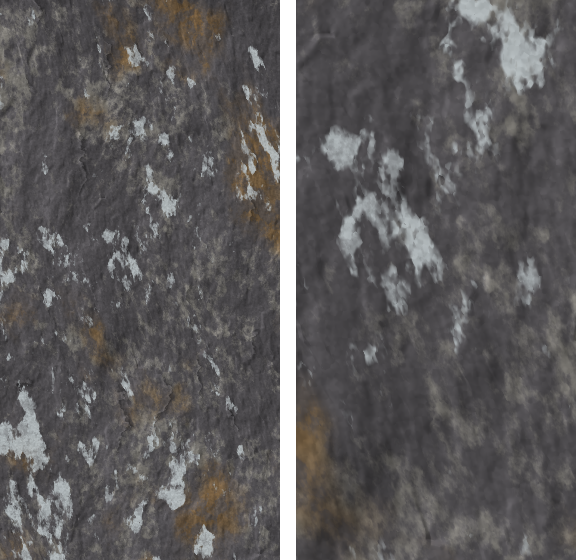
Left, the full canvas; right, a detail of the centre.
A Shadertoy shader for this texture:

```glsl
const vec3 SLATE = vec3(0.295, 0.287, 0.298);
const vec3 DUST = vec3(0.455, 0.445, 0.425);
const vec3 RUST = vec3(0.43, 0.335, 0.215);
const vec3 CHALK = vec3(0.70, 0.73, 0.74);

const vec2 CHALK_SCALE = vec2(17.0, 10.0);
const vec2 CLUSTER_SCALE = vec2(3.4, 1.9);
const vec2 RELIEF_SCALE = vec2(7.0, 4.0);
const vec2 CHALK_EDGE = vec2(0.68, 0.81);
const vec2 DUST_EDGE = vec2(0.47, 0.90);
const vec2 RUST_EDGE = vec2(0.58, 0.80);
const float RELIEF = 3.5;
const float GRAIN = 0.13;
const int CRACKS = 9;

vec3 hash3(vec2 cell) {
    vec3 q = fract(cell.xyx * vec3(0.1031, 0.1030, 0.0973));
    q += dot(q, q.yxz + 33.33);
    return fract((q.xxy + q.yzz) * q.zyx);
}

// Smooth cellular noise: random values blended around jittered points
float cellNoise(vec2 p) {
    vec2 cell = floor(p), f = p - cell;
    float total = 0.0, weight = 0.0001;
    for (int y = -1; y <= 1; y++) {
        for (int x = -1; x <= 1; x++) {
            vec2 offset = vec2(x, y);
            vec3 rnd = hash3(cell + offset);
            vec2 d = offset + 0.1 + 0.8 * rnd.xy - f;
            float w = max(0.0, 1.0 - dot(d, d));
            w *= w * w;
            total += w * rnd.z;
            weight += w;
        }
    }
    return total / weight;
}

float fractal(vec2 p, float gain) {
    float sum = 0.0, norm = 0.0, amp = 1.0;
    for (int i = 0; i < 5; i++) {
        sum += amp * cellNoise(p);
        norm += amp;
        amp *= gain;
        p = mat2(1.6, 1.2, -1.2, 1.6) * p + 17.3;
    }
    return sum / norm;
}

// Broken, wandering vertical splits: x = shadow, y = lit lip, z = nearness
vec3 cracks(vec2 p, float tear) {
    vec3 result = vec3(0.0);
    for (int i = 0; i < CRACKS; i++) {
        float id = float(i);
        vec3 rnd = hash3(vec2(id, 71.0));
        float reach = 0.2 + 0.4 * rnd.z;
        float seen = 1.0 - smoothstep(0.5 * reach, reach, abs(p.y - 2.0 * rnd.y));
        float wander = 0.03 * sin(5.0 * p.y + 2.1 * id)
                     + 0.012 * sin(17.0 * p.y + 4.7 * id) + 0.16 * tear;
        float d = p.x - (id + rnd.x) / float(CRACKS) - wander;
        float shadow = smoothstep(-0.003, 0.003, d) * exp(-max(d, 0.0) / 0.011);
        float lip = exp(-abs(d + 0.007) / 0.005);
        result = max(result, seen * vec3(shadow, lip, exp(-abs(d) / 0.025)));
    }
    return result;
}

void mainImage(out vec4 fragColor, in vec2 fragCoord) {
    vec2 p = fragCoord / iResolution.x;
    vec2 uv = fragCoord / iResolution.xy;

    // Lean and bend of the layers
    vec2 bent = p + 0.02 * vec2(sin(6.0 * p.y + 3.0 * p.x), sin(7.0 * p.x - 4.0 * p.y));
    bent.x += 0.12 * p.y;

    float tear = fractal(p * vec2(7.0, 9.0) + 40.0, 0.55) - 0.5;
    float broken = smoothstep(0.3, 0.6, cellNoise(p * vec2(5.0, 11.0) + 90.0));
    vec3 crack = cracks(p, tear) * broken;

    // Dark stone with broad tone changes
    float broad = fractal(bent * vec2(2.6, 1.7) + 8.0, 0.5);
    vec3 col = SLATE * (1.0 + 0.35 * (broad - 0.5));

    // Pale dust in speckled patches
    float speckle = fractal(bent * vec2(34.0, 26.0) + 3.0, 0.65);
    float patches = fractal(bent * vec2(3.6, 2.4) + 25.0, 0.5);
    float dust = smoothstep(DUST_EDGE.x, DUST_EDGE.y, speckle + 0.85 * (patches - 0.5));
    col = mix(col, DUST, dust);

    // Ochre stains, strongest towards the upper right
    float corner = smoothstep(0.5, 1.0, uv.y) * smoothstep(0.15, 0.75, uv.x);
    float stain = fractal(bent * vec2(3.4, 2.8) + 61.0, 0.5) + 0.13 * corner;
    float rust = smoothstep(RUST_EDGE.x, RUST_EDGE.y, stain);
    rust *= 0.3 + 0.7 * smoothstep(0.35, 0.65, speckle);
    col = mix(col, RUST, 0.85 * rust);

    // Cleft relief lit from the upper left
    vec2 q = bent * RELIEF_SCALE;
    vec2 toLight = vec2(-0.005, 0.006) * RELIEF_SCALE;
    float slope = fractal(q, 0.55) - fractal(q + toLight, 0.55);
    col *= 1.0 + clamp(RELIEF * slope, -0.3, 0.3);
    col *= 1.0 - 0.38 * crack.x;
    col += 0.06 * crack.y;

    // Ragged chalk flecks, clustered and drawn to the cracks
    float cluster = fractal(bent * CLUSTER_SCALE + 133.0, 0.5) - 0.5;
    float fleck = fractal(bent * CHALK_SCALE + 12.0, 0.65) + 0.8 * cluster + 0.09 * crack.z;
    float chalk = smoothstep(CHALK_EDGE.x, CHALK_EDGE.y, fleck);
    chalk *= 0.7 + 0.3 * smoothstep(0.3, 0.55, speckle);
    col = mix(col, CHALK, 0.92 * chalk);

    // Fine mineral grain
    col *= 1.0 + GRAIN * (cellNoise(p * 190.0) - 0.5);
    fragColor = vec4(clamp(col, 0.0, 1.0), 1.0);
}
```
